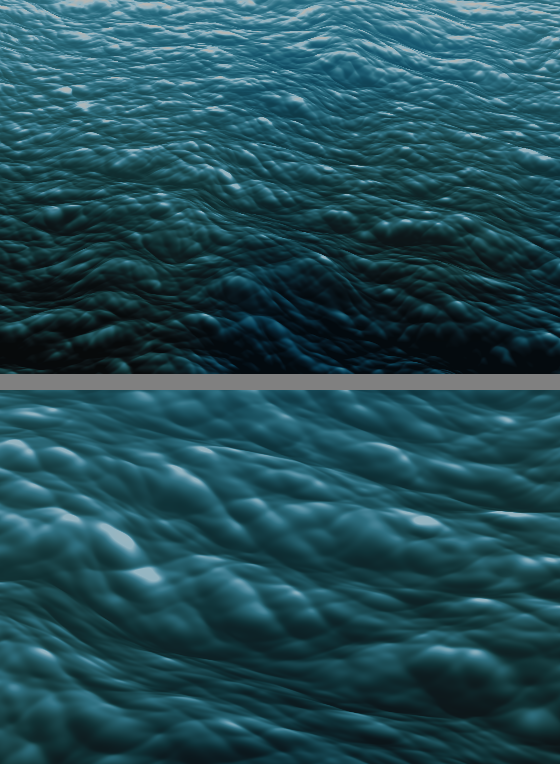
Top, the full canvas; bottom, a detail of the centre.
This texture is drawn by a Shadertoy shader. Its source:

```glsl
// Dark teal open water seen at a slant, brighter towards the far edge.
// Layered, noise-bent sines give the surface slope in perspective; the slope
// plus a distance gradient picks a tone from a colour ramp.

const int   WAVES       = 34;
const float LOW_FREQ    = 27.0;   // frequency of the longest wave
const float FREQ_STEP   = 1.083;  // ratio between successive waves
const float LONG_WEIGHT = 0.5;    // strength of the longest wave
const float HORIZON     = 2.2;    // horizon height, in canvas heights
const float DEPTH       = 3.0;    // stretch of the surface into the distance
const float LEFT_TILT   = -0.65;  // range of wave headings, in radians
const float RIGHT_TILT  = 1.0;
const float DRAG        = 0.25;   // how far long waves push shorter ones
const float CONTRAST    = 0.15;
const float NEAR_TONE   = 0.06;
const float FAR_TONE    = 0.89;
const float CREST_LIGHT = 0.30;

const vec3 BLUE_TINT  = vec3(0.55, 0.98, 1.18);
const vec3 OLIVE_TINT = vec3(1.30, 0.98, 0.90);
const vec3 WARM_GLINT = vec3(0.78, 0.72, 0.68);

const vec3 RAMP[7] = vec3[7](
    vec3(0.02, 0.04, 0.05), vec3(0.04, 0.09, 0.11), vec3(0.05, 0.20, 0.23),
    vec3(0.10, 0.32, 0.37), vec3(0.18, 0.44, 0.51), vec3(0.33, 0.56, 0.64),
    vec3(0.58, 0.71, 0.76));
const float STOPS[7] = float[7](0.0, 0.14, 0.33, 0.54, 0.75, 0.90, 1.05);

float hash(vec2 p) {
    vec3 q = fract(vec3(p.xyx) * 0.1031);
    q += dot(q, q.yzx + 33.33);
    return fract((q.x + q.y) * q.z);
}

float noise(vec2 p) {
    vec2 i = floor(p), f = fract(p);
    f = f * f * (3.0 - 2.0 * f);
    return mix(mix(hash(i), hash(i + vec2(1, 0)), f.x),
               mix(hash(i + vec2(0, 1)), hash(i + vec2(1, 1)), f.x), f.y);
}

// Lift the rows unevenly so that wave headings swing from place to place
vec2 swing(vec2 p) {
    float lift = 0.16 * noise(p * vec2(3.5, 2.0));
    lift += 0.05 * noise(p * vec2(11.0, 6.0) + 4.6);
    return p + vec2(0.0, lift);
}

// Slope of the rippled surface, about unit deviation
float rippleSlope(vec2 p, float footprint) {
    float slope = 0.0, k = LOW_FREQ;
    for (int i = 0; i < WAVES; i++) {
        float id = float(i);
        float angle = mix(LEFT_TILT, RIGHT_TILT, hash(vec2(id, 7.0)));
        vec2 dir = vec2(sin(angle), cos(angle));
        // Noise bends each wave and breaks it into groups
        float bend = noise(p * k * 0.12 + id * 17.3);
        float phase = k * dot(p, dir) + 3.2 * bend + id * 2.4;
        float d = cos(phase) * exp(sin(phase) - 1.0) * (0.2 + 1.6 * bend);
        float weight = mix(LONG_WEIGHT, 1.0, min(id / 13.0, 1.0));
        weight *= 1.0 - smoothstep(1.2, 2.8, k * footprint);
        slope += d * weight;
        p -= dir * d * DRAG / k;
        k *= FREQ_STEP;
    }
    return slope / (0.33 * sqrt(float(WAVES)));
}

// Thin broken crests, most of them running down to the right
float crestLines(vec2 p) {
    float sum = 0.0;
    for (int i = 0; i < 5; i++) {
        float id = float(i);
        float angle = i < 3 ? 0.62 + 0.14 * id : -0.5 - 0.1 * id;
        float phase = (15.0 + 4.0 * id) * dot(p, vec2(sin(angle), cos(angle)));
        phase += 2.5 * noise(p * 2.5 + id * 9.1) + 0.6 * noise(p * 18.0);
        float line = pow(0.5 + 0.5 * sin(phase), 170.0);
        float reach = noise(p * 5.0 + id * 31.7);
        sum += line * smoothstep(0.45, 0.85, reach) * (i < 3 ? 1.0 : 0.6);
    }
    return sum;
}

vec3 waterColor(float tone) {
    vec3 color = RAMP[0];
    for (int i = 1; i < 7; i++) {
        float t = (tone - STOPS[i - 1]) / (STOPS[i] - STOPS[i - 1]);
        color = mix(color, RAMP[i], clamp(t, 0.0, 1.0));
    }
    return color;
}

void mainImage(out vec4 fragColor, in vec2 fragCoord) {
    vec2 uv = fragCoord / iResolution.y;
    float centre = 0.5 * iResolution.x / iResolution.y;

    // Project the canvas onto the water plane
    float depth = 1.0 / (HORIZON - uv.y);
    vec2 p = vec2((uv.x - centre) * depth, DEPTH * depth) + 5.0;
    float footprint = DEPTH * depth * depth / iResolution.y;

    // Light: distance gradient, broad patches, ripples and crests
    float ripple = rippleSlope(swing(p), footprint);
    float crest = crestLines(p) * (0.7 + 0.3 * clamp(ripple, -1.0, 2.0));
    float patches = noise(uv * vec2(2.6, 3.4) + 3.7);
    float tone = mix(NEAR_TONE, FAR_TONE, uv.y) + 0.12 * (patches - 0.5);
    tone += CONTRAST * (ripple + 0.2 * (ripple * ripple - 1.0));
    tone += CREST_LIGHT * crest * (0.5 + 0.5 * uv.y);

    // Colour: ramp, blue and olive drifts in the shade, warm glints far off
    vec3 color = waterColor(tone);
    float drift = noise(uv * vec2(2.4, 1.7) + 11.2);
    vec3 tint = mix(BLUE_TINT, OLIVE_TINT, smoothstep(0.2, 0.8, drift));
    color *= mix(tint, vec3(1.0), smoothstep(0.35, 0.85, tone));
    float glint = smoothstep(1.05, 1.4, tone) * smoothstep(0.4, 0.9, uv.y);
    color = mix(color, WARM_GLINT, 0.7 * glint);
    fragColor = vec4(color, 1.0);
}
```
